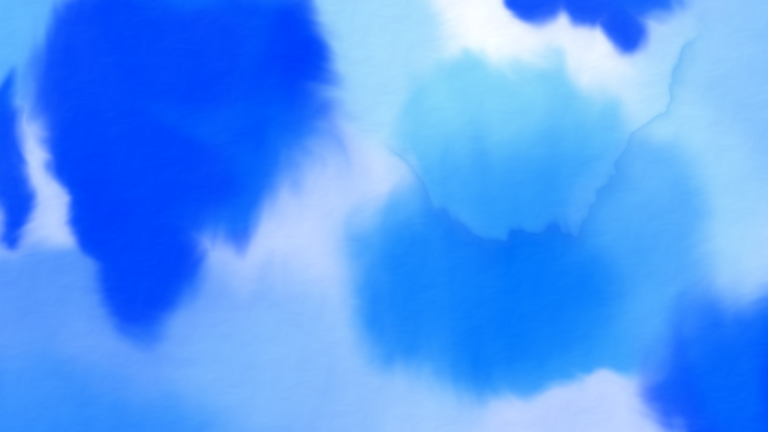
Reproduce this background procedurally as a Shadertoy shader.

```glsl
// Soft blue watercolour washes with ragged drips, a tide line and paper grain.

const vec3 WHITE    = vec3(0.94, 0.97, 1.00);
const vec3 LAVENDER = vec3(0.74, 0.83, 1.00);
const vec3 PALE     = vec3(0.61, 0.85, 0.99);
const vec3 SKY      = vec3(0.50, 0.75, 0.99);
const vec3 MIST     = vec3(0.33, 0.59, 0.99);
const vec3 CYAN     = vec3(0.44, 0.80, 0.98);
const vec3 AZURE    = vec3(0.19, 0.62, 0.99);
const vec3 COBALT   = vec3(0.01, 0.48, 0.99);
const vec3 DEEP     = vec3(0.00, 0.28, 0.99);

const float WARP_SCALE  = 4.2;
const float WARP_AMOUNT = 0.062;   // raggedness of wash edges
const float DRIP_AMOUNT = 0.050;   // vertical streaking
const float HALO        = 0.42;    // share of pigment that bleeds past an edge
const float HALO_REACH  = 2.4;
const float MOTTLE      = 0.07;    // broad unevenness of tone
const float GRAIN_SCALE = 36.0;
const float GRAIN       = 0.026;
const vec2  GRAIN_LIGHT = vec2(0.35, -0.55);
const vec2  TIDE_LOW    = vec2(1.17, 0.46);  // lowest point of the tide line
const float TIDE_BEND   = 2.3;
const float TIDE_WANDER = 0.060;
const float TIDE_DARK   = 0.50;
const mat2  TURN = mat2(1.52, 1.14, -1.14, 1.52);

// Layered sines, each octave turned, finer and bent by its neighbour axis
float waves(vec2 p, int octaves) {
    float sum = 0.0, amp = 0.5;
    for (int i = 0; i < octaves; i++) {
        p = TURN * p + vec2(1.7, 0.6);
        p += 0.7 * sin(p.yx * 0.8 + float(i));
        sum += amp * sin(p.x) * cos(p.y * 0.7);
        amp *= 0.55;
    }
    return sum;
}

// Approximate signed distance to an ellipse
float ellipse(vec2 p, vec2 center, vec2 radius) {
    vec2 q = (p - center) / radius;
    float k = length(q);
    return k * (k - 1.0) / max(length(q / radius), 1e-4);
}

// Coverage of one wash: a firm body plus a wide faint halo
float wash(vec2 p, vec2 center, vec2 radius, float softness) {
    float d = ellipse(p, center, radius);
    float reach = softness * HALO_REACH;
    return mix(smoothstep(softness, -softness, d), smoothstep(reach, -reach, d), HALO);
}

void mainImage(out vec4 fragColor, in vec2 fragCoord) {
    vec2 uv = fragCoord / iResolution.y;

    // Flowing distortion shared by all washes
    vec2 flow = vec2(waves(uv * WARP_SCALE, 5), waves(uv * WARP_SCALE + 9.3, 5));
    float drip = waves(vec2(uv.x * 9.0, uv.y * 1.2), 3);
    vec2 p = uv + WARP_AMOUNT * flow + vec2(0.0, DRIP_AMOUNT * drip);
    float cloud = smoothstep(-0.5, 0.5, waves(uv * 2.3 + 4.0, 4));
    float mottle = waves(vec2(uv.x * 5.0, uv.y * 3.0), 4);
    float soft = mix(0.45, 1.5, cloud);
    float pigment = 1.0 - 0.25 * cloud;

    // Damp paper and pale underpainting
    vec3 color = mix(LAVENDER, WHITE, smoothstep(0.55, 0.9, p.y));
    color = mix(color, PALE, 0.9 * wash(p, vec2(0.84, 0.95), vec2(0.18, 0.26), 0.06 * soft));
    color = mix(color, PALE, 0.9 * wash(p, vec2(1.64, 0.64), vec2(0.23, 0.29), 0.08 * soft));
    color = mix(color, SKY, wash(p, vec2(1.77, 0.88), vec2(0.21, 0.30), 0.08 * soft));
    color = mix(color, MIST, 0.95 * pigment * wash(p, vec2(0.20, 0.12), vec2(0.62, 0.31), 0.07 * soft));
    color = mix(color, SKY, 0.7 * pigment * wash(p, vec2(0.75, 0.08), vec2(0.34, 0.21), 0.06 * soft));
    color = mix(color, COBALT, 0.55 * wash(p, vec2(0.10, 0.00), vec2(0.42, 0.14), 0.08));
    color = mix(color, AZURE, 0.8 * wash(p, vec2(0.02, 0.95), vec2(0.16, 0.24), 0.07));

    // Tide line: a wandering bowl that parts the cyan pool from the azure one
    vec2 wander = vec2(waves(uv * 7.0 + 3.0, 4), waves(uv * 7.0 + 12.0, 4));
    vec2 t = uv + TIDE_WANDER * wander - TIDE_LOW;
    float slope = 2.0 * TIDE_BEND * t.x;
    float tide = (t.y - TIDE_BEND * t.x * t.x) / sqrt(1.0 + slope * slope);
    float inside = smoothstep(-0.025, 0.035, tide);

    // Azure pool with a denser heart
    float pool = wash(p, vec2(1.23, 0.40), vec2(0.42, 0.31), 0.038 * soft);
    float heart = wash(p, vec2(1.12, 0.34), vec2(0.27, 0.21), 0.08);
    vec3 poolColor = mix(AZURE, COBALT, heart);
    poolColor = mix(poolColor, SKY, 0.40 * cloud * (1.0 - heart));
    color = mix(color, poolColor, pool * mix(0.96, 0.70, inside));

    // Cyan pool, paler toward its top
    float bloom = wash(p, vec2(1.15, 0.66), vec2(0.28, 0.23), 0.032 * soft);
    vec3 bloomColor = mix(AZURE, CYAN, smoothstep(0.50, 0.82, p.y));
    color = mix(color, bloomColor, 0.92 * bloom * inside);

    // Dark pigment left along the tide line, crisp above and soft below
    float rim = exp(-abs(tide) / (tide > 0.0 ? 0.007 : 0.028));
    rim *= smoothstep(0.86, 0.94, uv.x) * smoothstep(1.66, 1.58, uv.x);
    color = mix(color, color * vec3(0.25, 0.70, 0.94), rim * TIDE_DARK * mix(1.0, 0.5, cloud));

    // Deep blue masses
    float deep = wash(p, vec2(0.43, 0.79), vec2(0.34, 0.35), 0.042 * soft);
    deep = max(deep, wash(p, vec2(0.31, 0.46), vec2(0.15, 0.22), 0.036 * soft));
    deep = max(deep, 0.95 * wash(p, vec2(0.035, 0.62), vec2(0.05, 0.19), 0.02));
    deep = max(deep, wash(p, vec2(1.81, 0.10), vec2(0.33, 0.24), 0.045 * soft));
    deep = max(deep, 0.9 * wash(p, vec2(1.38, 1.03), vec2(0.20, 0.10), 0.028 * soft));
    deep = max(deep, 0.9 * wash(p, vec2(1.47, 0.96), vec2(0.06, 0.08), 0.022));
    vec3 deepColor = mix(DEEP, COBALT, 0.55 * smoothstep(0.35, 1.0, cloud));
    color = mix(color, deepColor, deep);

    // Uneven pigment and embossed paper grain, lit along a diagonal
    color += MOTTLE * mottle * vec3(1.0, 0.7, 0.05) * mix(1.0, 0.7, deep);
    vec2 g = uv * GRAIN_SCALE;
    float relief = waves(g, 3) - waves(g + 0.3 * GRAIN_LIGHT, 3);
    color += GRAIN * relief * vec3(0.6, 1.0, 0.3);

    fragColor = vec4(clamp(color, 0.0, 1.0), 1.0);
}
```
